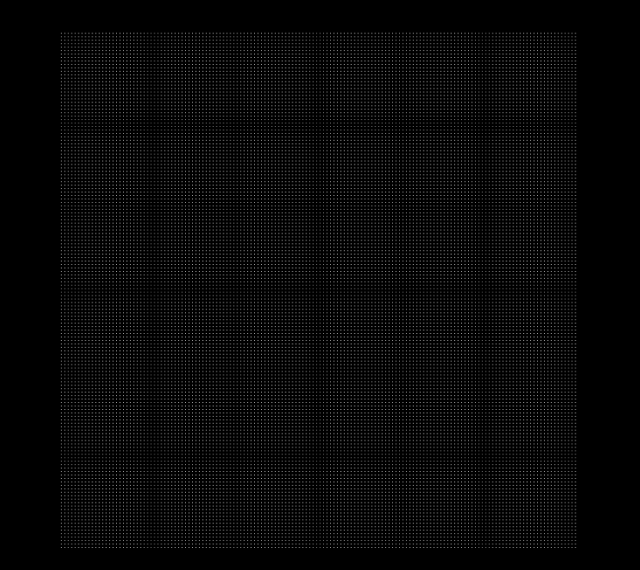
Give the GLSL for this pattern, as a Shadertoy shader.

```glsl
// Square panel of 75 by 75 units of fine grey dots and dashes on black, crossed by faint dark bands.

const float UNITS       = 75.0;                 // units across and down, each two by two marks
const vec2  PANEL_MID   = vec2(0.4975, 0.4905); // panel centre, as a share of the canvas
const float PANEL_SIDE  = 0.908;                // panel side, in canvas heights
const float SHARP_WIDTH = 0.128;                // narrow mark, as a share of its unit
const float SOFT_WIDTH  = 0.225;                // wide mark, as a share of its unit
const float SOFT_LEVEL  = 0.6;                  // strength of the wide mark
const vec3  MARK_COLOR  = vec3(0.76);
const vec3  BACKGROUND  = vec3(0.0);
const float BAND_PITCH  = 24.0;                 // units between strong bands
const float BAND_RADIUS = 1.3;                  // band half width, in units
const float STRONG_DIM  = 0.32;
const float WEAK_DIM    = 0.14;                 // weak bands lie midway between strong ones

// Running length of one mark per unit, centred at mid, from the panel edge up to x.
vec2 markLength(vec2 x, float mid, float width) {
    return floor(x) * width + clamp(fract(x) - mid + 0.5 * width, 0.0, width);
}

// Running weight of the narrow and wide marks together; flat outside the panel.
vec2 unitLength(vec2 x) {
    x = clamp(x, 0.0, UNITS);
    return markLength(x, 0.25, SHARP_WIDTH) + SOFT_LEVEL * markLength(x, 0.75, SOFT_WIDTH);
}

// Exact share of a pixel covered by the marks, which smooths their edges.
// Narrow times wide gives dashes lying along x or y; narrow times narrow gives dots.
float markCoverage(vec2 cell, float pixel) {
    vec2 cover = (unitLength(cell + 0.5 * pixel) - unitLength(cell - 0.5 * pixel)) / pixel;
    return cover.x * cover.y;
}

// Soft profile of bands repeating every BAND_PITCH units, on both axes.
vec2 bands(vec2 x) {
    vec2 d = (fract(x / BAND_PITCH + 0.5) - 0.5) * BAND_PITCH / BAND_RADIUS;
    return exp(-d * d);
}

void mainImage(out vec4 fragColor, in vec2 fragCoord) {
    // Unit coordinates: 0 to UNITS across the panel
    float unitsPerPixel = UNITS / (PANEL_SIDE * iResolution.y);
    vec2 fromMid = (fragCoord - PANEL_MID * iResolution.xy) * unitsPerPixel;
    float marks = markCoverage(fromMid + 0.5 * UNITS, unitsPerPixel);

    // Strong bands through the centre, weak ones half a pitch away
    vec2 light = 1.0 - STRONG_DIM * bands(fromMid)
                     - WEAK_DIM * bands(fromMid + 0.5 * BAND_PITCH);

    fragColor = vec4(mix(BACKGROUND, MARK_COLOR, marks * light.x * light.y), 1.0);
}
```
